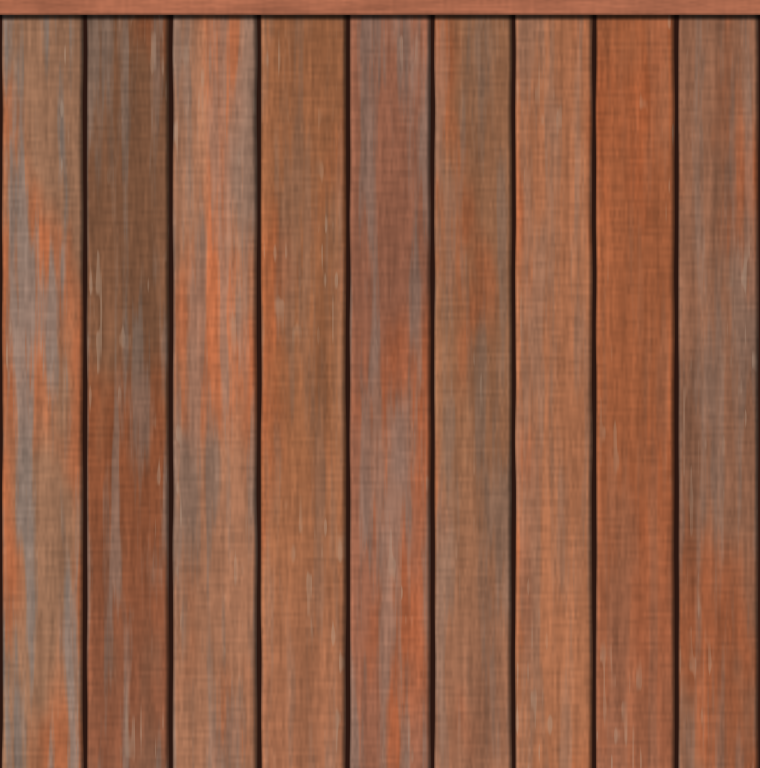
A Shadertoy shader for this texture:

```glsl
#define PLANKS 9.0
#define WIDTH_DRIFT 0.014
#define GAP_HALF 0.026
#define GAP_SHADOW 0.065
#define RAIL_HEIGHT 0.0195
#define RAIL_SHADOW 0.009
#define GRAIN 0.17
#define WEATHER 0.85
#define GAP_COLOR vec3(0.17, 0.09, 0.065)
#define RAIL_COLOR vec3(0.66, 0.405, 0.30)
#define GREY_COLOR vec3(0.50, 0.45, 0.42)
#define RUST_COLOR vec3(0.64, 0.33, 0.19)

// Stain of each plank; the fourth value is its amount of grey weathering
const vec4 STAIN[9] = vec4[9](
    vec4(0.58, 0.42, 0.32, 0.90), vec4(0.47, 0.32, 0.23, 0.60),
    vec4(0.64, 0.44, 0.33, 0.55), vec4(0.61, 0.39, 0.26, 0.30),
    vec4(0.59, 0.38, 0.29, 0.60), vec4(0.57, 0.39, 0.28, 0.40),
    vec4(0.67, 0.43, 0.30, 0.35), vec4(0.62, 0.36, 0.23, 0.15),
    vec4(0.54, 0.37, 0.28, 0.40));

float hash(vec2 p) {
    vec3 q = fract(vec3(p.xyx) * 0.1031);
    q += dot(q, q.yzx + 33.33);
    return fract((q.x + q.y) * q.z);
}

float noise(vec2 p) {
    vec2 cell = floor(p), f = fract(p);
    f = f * f * (3.0 - 2.0 * f);
    return mix(mix(hash(cell), hash(cell + vec2(1, 0)), f.x),
               mix(hash(cell + vec2(0, 1)), hash(cell + vec2(1, 1)), f.x), f.y);
}

float fbm(vec2 p) {
    float sum = 0.0, amp = 0.5;
    for (int i = 0; i < 4; i++) {
        sum += amp * noise(p);
        p = p * 2.03 + 17.3;
        amp *= 0.5;
    }
    return sum / 0.9375;
}

// Fine fibres along y, crossed by faint saw marks; centred on zero
float woodGrain(vec2 p) {
    float fibre = noise(p * vec2(260.0, 22.0)) + noise(p * vec2(150.0, 7.0) + 40.0);
    float pores = noise(p * vec2(330.0, 90.0) + 80.0);
    float saw = noise(p * vec2(45.0, 210.0) + 120.0);
    return 0.35 * fibre + 0.25 * pores + 0.25 * saw - 0.6;
}

vec3 plankColor(vec2 uv, float id, float across) {
    vec4 stain = STAIN[int(id)];
    vec2 p = uv + vec2(id * 3.7, id * 5.3);
    vec3 col = stain.rgb;

    // Broad patches of rust, and a paler pink toward the foot of some planks
    float patches = fbm(p * vec2(16.0, 3.5));
    col = mix(col, RUST_COLOR * dot(stain.rgb, vec3(0.85)),
              0.6 * smoothstep(0.48, 0.75, patches));
    float foot = smoothstep(0.5, 0.0, uv.y) * step(0.5, fract(id * 0.5 + 0.25));
    col = mix(col, vec3(0.64, 0.43, 0.35), 0.35 * foot);

    // Long grey streaks, heavier near the plank sides
    float streak = fbm(p * vec2(75.0, 5.0) + 9.0);
    float side = abs(across - 0.5) * 0.16;
    float grey = smoothstep(0.46, 0.74, streak + side) * stain.a;
    col = mix(col, GREY_COLOR * (0.85 + 0.3 * patches), WEATHER * grey);

    // Tone drift, fibres and pale scuffs
    col *= 1.0 + 0.28 * (fbm(p * vec2(38.0, 2.2) + 31.0) - 0.5);
    col *= 1.0 + 2.0 * GRAIN * woodGrain(p);
    float scuff = smoothstep(0.73, 0.92, noise(p * vec2(210.0, 28.0) + 5.0))
                * smoothstep(0.52, 0.72, fbm(p * vec2(24.0, 6.0) + 61.0));
    return mix(col, vec3(0.70, 0.60, 0.52), 0.4 * scuff);
}

void mainImage(out vec4 fragColor, in vec2 fragCoord) {
    vec2 uv = fragCoord / iResolution.xy;
    vec2 px = 1.0 / iResolution.xy;

    // Plank index and position, with slightly uneven widths
    float bulge = uv.x * PLANKS - 4.7;
    float u = PLANKS * (uv.x - WIDTH_DRIFT * exp(-bulge * bulge / 4.0));
    float id = clamp(floor(u), 0.0, PLANKS - 1.0);
    float across = u - id;
    vec3 col = plankColor(uv, id, across);

    // Dark joints: a crisp left side and a long shadow on the right side
    float aa = px.x * PLANKS;
    float wobble = 0.012 * (noise(vec2(id * 7.0, uv.y * 14.0)) - 0.5);
    float left = across - GAP_HALF - wobble;
    float right = 1.0 - across - GAP_HALF * 0.7 - wobble;
    col *= 1.0 + 0.08 * smoothstep(0.07, 0.02, left);
    col *= mix(0.45, 1.0, smoothstep(0.0, GAP_SHADOW, right));
    col *= mix(0.7, 1.0, smoothstep(0.0, 0.03, left));
    float wood = smoothstep(-aa * 0.7, aa * 0.7, min(left, right));
    col = mix(GAP_COLOR, col, wood);

    // Shadow cast below the rail
    float below = 1.0 - RAIL_HEIGHT - uv.y;
    col *= mix(0.3, 1.0, smoothstep(0.002, RAIL_SHADOW, below));

    // Horizontal rail with its grain turned sideways
    vec3 rail = RAIL_COLOR * (1.0 + 1.4 * GRAIN * woodGrain(uv.yx + 2.0));
    rail *= 0.94 + 0.12 * noise(uv * vec2(14.0, 90.0));
    rail *= mix(0.7, 1.0, smoothstep(0.0, 0.004, -below));
    col = mix(rail, col, smoothstep(-px.y * 0.7, px.y * 0.7, below));

    fragColor = vec4(clamp(col, 0.0, 1.0), 1.0);
}
```
